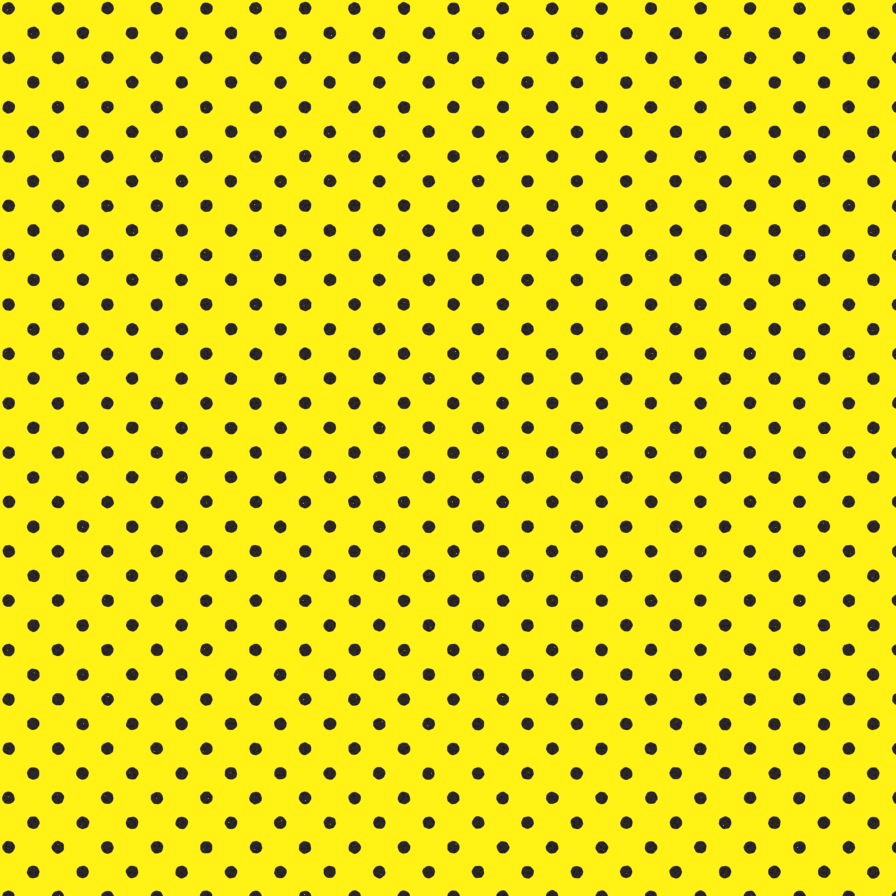
Give the GLSL for this pattern, as a three.js fragment shader.

```glsl
// Small charcoal polka dots on bright yellow, set on a staggered grid.
// Two offset square lattices give the nearest dot; gradient noise roughens
// its printed edge and mottles the ink, and a hash adds a few pale flecks.

#define REPEATS vec2(18.13, 18.156)
#define FIRST_DOT vec2(0.0096, 0.9906)
#define DOT_RADIUS 0.0069
#define EDGE_SOFTNESS 0.00095
#define EDGE_WOBBLE 0.0007
#define CENTRE_JITTER 0.0005
#define FLECK_RADIUS 0.0012
#define FLECK_CHANCE 0.35
#define YELLOW vec3(1.0, 0.95, 0.08)
#define INK_WARM vec3(0.18, 0.16, 0.15)
#define INK_COOL vec3(0.13, 0.11, 0.16)

varying vec2 vUv;

vec2 hash2(vec2 p) {
  vec3 q = fract(p.xyx * vec3(0.1031, 0.1030, 0.0973));
  q += dot(q, q.yzx + 33.33);
  return fract((q.xx + q.yz) * q.zy);
}

float gradientCorner(vec2 cell, vec2 offset) {
  float angle = 6.2832 * hash2(cell).x;
  return dot(vec2(cos(angle), sin(angle)), offset);
}

float gradientNoise(vec2 p) {
  vec2 i = floor(p), f = fract(p);
  vec2 u = f * f * f * (f * (f * 6.0 - 15.0) + 10.0);
  vec2 e = vec2(1.0, 0.0);
  float low = mix(gradientCorner(i, f), gradientCorner(i + e, f - e), u.x);
  float high = mix(gradientCorner(i + e.yx, f - e.yx),
                   gradientCorner(i + e.xx, f - e.xx), u.x);
  return mix(low, high, u.y);
}

// Lattice position of the closest dot, in repeats
vec2 nearestDot(vec2 p) {
  vec2 corner = floor(p + 0.5);
  vec2 centre = floor(p) + 0.5;
  vec2 a = p - corner, b = p - centre;
  return dot(a, a) < dot(b, b) ? corner : centre;
}

void main() {
  vec2 dotId = nearestDot((vUv - FIRST_DOT) * REPEATS);
  vec2 seed = dotId * 2.0 + 100.0;
  vec2 rnd = hash2(seed);
  vec2 local = vUv - FIRST_DOT - dotId / REPEATS;
  local -= (rnd - 0.5) * CENTRE_JITTER;

  // Uneven outline, with noise read around a circle so it closes
  float dist = length(local);
  vec2 direction = local / max(dist, 0.00001);
  float wobble = gradientNoise(direction * 1.6 + seed * 7.31);
  float edge = dist - DOT_RADIUS - EDGE_WOBBLE * wobble;
  float coverage = 1.0 - smoothstep(-EDGE_SOFTNESS, EDGE_SOFTNESS, edge);

  // Mottled ink
  float mottle = gradientNoise(vUv * 330.0 + 50.0);
  vec3 ink = mix(INK_WARM, INK_COOL, smoothstep(-0.15, 0.4, mottle));

  // Pale fleck inside some dots
  vec2 fleckRnd = hash2(seed + 57.0);
  vec2 fleckCentre = (hash2(seed + 91.0) - 0.5) * DOT_RADIUS;
  float fleck = 1.0 - smoothstep(0.0, FLECK_RADIUS, length(local - fleckCentre));
  fleck *= step(fleckRnd.x, FLECK_CHANCE) * mix(0.2, 0.6, fleckRnd.y);
  ink = mix(ink, YELLOW, fleck);

  gl_FragColor = vec4(mix(YELLOW, ink, coverage), 1.0);
}
```
